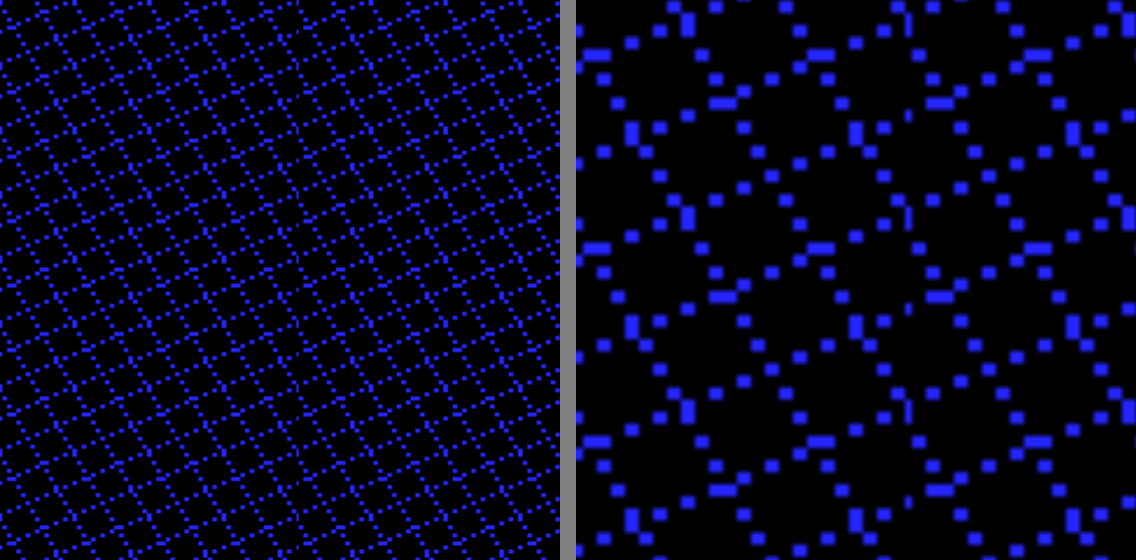
Left, the full canvas; right, a detail of the centre.
Reproduce this pattern procedurally as a WebGL 1 fragment shader.

```glsl
precision highp float;

// Blue dotted lattice on black: two families of slanted lines, one steep and
// one shallow, stepped over a grid of cells that repeats every 16 by 16.
// Each lit cell is a soft-edged box; one column is half as wide as the rest.

uniform vec2 u_resolution;

const vec3 DOT_COLOR = vec3(0.145, 0.145, 1.0);
const vec2 GRID = vec2(120.0, 139.0);   // cells across and down the canvas
const float PERIOD = 16.0;              // cells per repeat
const float ROW_OFFSET = 1.6;           // rows hidden above the top edge
const float NARROW_COLUMN = 64.0;       // column that loses half its width
const float EDGE_SOFTNESS = 0.0035;     // ramp width, in canvas units

// 1 where a whole number is a multiple of the repeat period.
float isMultiple(float n) {
  return step(mod(n + 0.5, PERIOD), 1.0);
}

// A cell is lit when the steep or the shallow line passes through it.
float isLit(vec2 cell) {
  float steep = isMultiple(cell.y - 2.0 * cell.x - 2.0);
  float shallow = isMultiple(cell.x + 2.0 * cell.y - 2.0);
  return max(steep, shallow);
}

// Left edge of a column; those after the narrow one shift by half a cell.
float columnLeft(float column) {
  return column - 0.5 - 0.5 * step(NARROW_COLUMN + 0.5, column);
}

// Column that contains the horizontal position x.
float columnAt(float x) {
  return floor(x + 0.5 + 0.5 * step(NARROW_COLUMN, x));
}

float ramp(float x, float softness) {
  return clamp(x / softness + 0.5, 0.0, 1.0);
}

// Soft coverage of the interval from start to end.
float softSpan(float x, float start, float end, float softness) {
  return ramp(x - start, softness) - ramp(x - end, softness);
}

float cellCoverage(vec2 p, vec2 cell, vec2 softness) {
  float across = softSpan(p.x, columnLeft(cell.x), columnLeft(cell.x + 1.0), softness.x);
  float down = softSpan(p.y, cell.y, cell.y + 1.0, softness.y);
  return across * down;
}

// Sum the soft dots of the surrounding cells.
float lattice(vec2 p, vec2 softness) {
  vec2 center = vec2(columnAt(p.x), floor(p.y));
  float light = 0.0;
  for (int j = -1; j <= 1; j++) {
    for (int i = -1; i <= 1; i++) {
      vec2 cell = center + vec2(float(i), float(j));
      light += isLit(cell) * cellCoverage(p, cell, softness);
    }
  }
  return light;
}

void main() {
  vec2 uv = gl_FragCoord.xy / u_resolution;
  vec2 p = vec2(uv.x, 1.0 - uv.y) * GRID + vec2(0.0, ROW_OFFSET);
  vec2 softness = max(vec2(EDGE_SOFTNESS), 1.0 / u_resolution) * GRID;
  gl_FragColor = vec4(DOT_COLOR * lattice(p, softness), 1.0);
}
```
